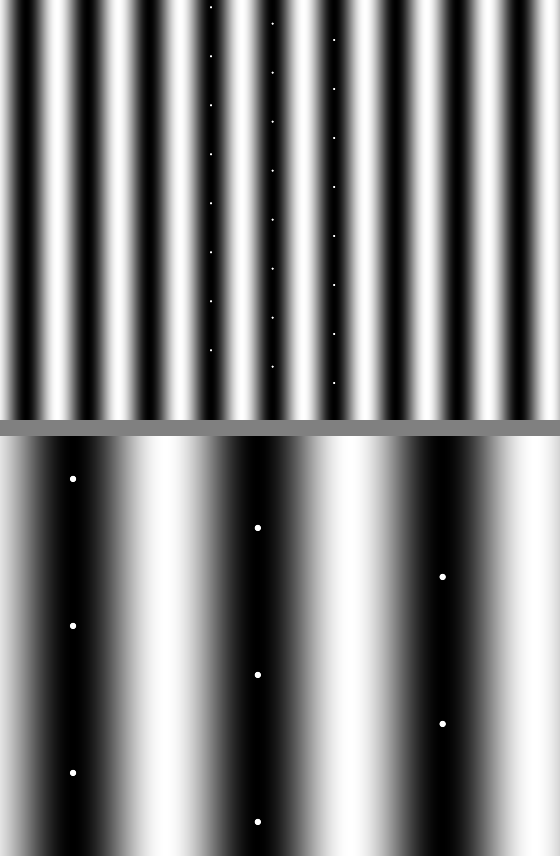
Top, the full canvas; bottom, a detail of the centre.
Give the GLSL for this pattern, as a Shadertoy shader.

```glsl
// Soft black and white vertical stripes with three staggered columns of tiny white dots.

const float PERIOD = 0.14667;      // stripe spacing, in canvas heights
const float FIRST_DARK = 0.0624;   // centre of the leftmost dark stripe
const float DOT_SPACING = 0.11667; // vertical distance between dots in a column

// Sinusoidal brightness: 0 at whole stripe numbers, 1 halfway between
float stripeBrightness(float stripe) {
    return 0.5 - 0.5 * cos(6.28319 * stripe);
}

// Coverage of the dots on dark stripes 3 to 5, eight per column
float dotCoverage(vec2 p, float stripe, float pixel) {
    float column = floor(stripe + 0.5) - 3.0;
    if (column < 0.0 || column > 2.0) return 0.0;

    // Each column starts a third of a spacing lower than the one before
    float row = (1.0 - p.y - 0.0174) / DOT_SPACING - column / 3.0;
    float nearestRow = clamp(floor(row + 0.5), 0.0, 7.0);

    vec2 offset = vec2((stripe - column - 3.0) * PERIOD, (row - nearestRow) * DOT_SPACING);
    return 1.0 - smoothstep(-0.5 * pixel, 0.5 * pixel, length(offset) - 0.0025);
}

void mainImage(out vec4 fragColor, in vec2 fragCoord) {
    vec2 p = fragCoord / iResolution.y;
    float stripe = (p.x - FIRST_DARK) / PERIOD;

    float shade = stripeBrightness(stripe);
    shade = mix(shade, 1.0, dotCoverage(p, stripe, 1.0 / iResolution.y));
    fragColor = vec4(vec3(shade), 1.0);
}
```
